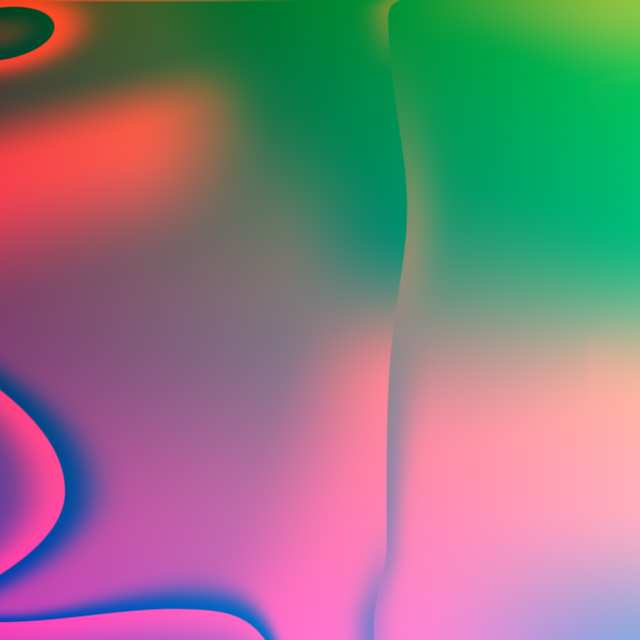
Write a Shadertoy shader that draws this background.

```glsl
// Soft abstract colour field: green and blue are plain linear ramps, while the
// red channel is built from smooth gradients that break along curved folds:
// one tall seam, a ring, a side lobe and a floor lobe, each with a soft glow.

#define SEAM_X 0.604       // resting position of the tall seam
#define SEAM_BULGE 0.032   // how far the seam bows to the right
#define SEAM_GLOW 0.05     // width of the muted band beside the seam
#define HEAT_RED 0.97      // red level of the warm patch
#define RING_GLOW 0.6      // spread of the ring's halo
#define LOBE_SHADOW 0.5    // spread of the shadow around the side lobe
#define FLOOR_SHADOW 0.035 // spread of the shadow over the floor lobe

float bell(float d, float width) {
    float q = d / width;
    return exp(-q * q);
}

// Antialiased step at zero of a field
float edgeMask(float field) {
    float w = max(fwidth(field), 1e-5);
    return smoothstep(-w, w, field);
}

// In all functions below, p.x runs rightward and p.y runs down from the top.
float seamX(float t) {
    return SEAM_X + SEAM_BULGE * bell(t - 0.325, 0.18)
         - 0.02 * smoothstep(0.85, 0.98, t) + 0.02 * exp(-t / 0.008);
}

float leftRed(vec2 p, float d) {
    float t = p.y;
    float leftness = 1.0 - smoothstep(0.2, 0.45, p.x);
    float red = 0.1 + 0.4 * smoothstep(0.08, 0.48, t)
              + 0.27 * smoothstep(0.5, 0.85, t)
              + 0.15 * leftness * (1.0 - smoothstep(0.1, 0.4, t));

    // Tilted warm patch
    float tilt = t + 0.25 * p.x;
    float heat = smoothstep(0.15, 0.26, tilt)
               * (1.0 - smoothstep(0.28, 0.49, tilt)) * leftness;
    red = mix(red, HEAT_RED, heat);

    // Stronger contrast on approach to the seam
    float fromMiddle = t - 0.52;
    float approach = smoothstep(-0.19, 0.02, d + 0.8 * fromMiddle * fromMiddle);
    red = mix(red, smoothstep(0.34, 0.62, t), approach);
    red += 0.45 * bell(d, 0.03) * (1.0 - smoothstep(0.0, 0.13, t));
    red -= 0.5 * bell(d, 0.03) * smoothstep(0.8, 1.0, t);

    // Thin warm line on the top border
    red += 0.5 * (1.0 - smoothstep(0.0, 0.004, t)) * (1.0 - smoothstep(0.3, 0.5, p.x));
    return clamp(red, 0.0, 1.0);
}

float rightRed(vec2 p, float d) {
    float t = p.y;
    float far = smoothstep(0.7, 1.0, p.x);
    float red = smoothstep(mix(0.26, 0.34, far), mix(0.72, 0.64, far), t);

    // Warm top corner and cool bottom corner
    red += mix(0.05, 0.55, smoothstep(0.6, 1.0, p.x))
         * (1.0 - smoothstep(0.0, mix(0.08, 0.16, far), t));
    red -= 0.5 * smoothstep(0.78, 1.05, t) * smoothstep(0.62, 1.02, p.x);

    // Muted band beside the seam
    float width = mix(SEAM_GLOW, 0.022, smoothstep(0.5, 0.85, t));
    float bandRed = 0.58 * smoothstep(0.0, 0.45, t) + 0.2 * smoothstep(0.75, 1.0, t);
    red = mix(red, bandRed, bell(d, width));

    // Faint fold near the right border
    float foldX = 0.918 + 0.09 * (1.0 - smoothstep(0.105, 0.135, t))
                + 0.06 * smoothstep(0.14, 0.24, t) * (1.0 - smoothstep(0.45, 0.54, t));
    float inside = p.x - foldX;
    float strength = 0.05 * (bell(t - 0.13, 0.05) + bell(t - 0.56, 0.04));
    red += strength * edgeMask(inside) * exp(-max(inside, 0.0) / 0.04);
    return clamp(red, 0.0, 1.0);
}

// Dark core with a hot rim in the top left corner
float addRing(float red, vec2 p) {
    float e = length(vec2(p.x / 0.085, (p.y - 0.053 + 0.13 * p.x) / 0.041));
    float outer = mix(red, 1.0, bell(e - 1.0, RING_GLOW));
    float core = 0.3 * (1.0 - smoothstep(0.1, 0.9, e));
    return mix(core, outer, edgeMask(e - 1.0));
}

// Rounded lobe entering from the left border
float addSideLobe(float red, vec2 p) {
    float dy = p.y - 0.768;
    float q = dy / (dy < 0.0 ? 0.159 : 0.13);
    float f = p.x / 0.1016 + q * q;
    float outer = red * (1.0 - bell(f - 1.0, LOBE_SHADOW));
    float inner = mix(0.42, 1.0, smoothstep(0.0, 0.9, f));
    return mix(inner, outer, edgeMask(f - 1.0));
}

// Low lobe lying along the bottom border
float addFloorLobe(float red, vec2 p) {
    float top = 0.972 - 0.021 * smoothstep(0.0, 0.28, p.x)
              + 0.05 * pow(p.x / 0.415, 12.0);
    float above = top - p.y;
    float spread = mix(0.012, FLOOR_SHADOW, smoothstep(0.0, 0.35, p.x));
    float outer = red * (1.0 - bell(above, spread));
    float inner = mix(1.0, 0.6, smoothstep(0.0, 0.08, -above));
    return mix(inner, outer, edgeMask(above));
}

void mainImage(out vec4 fragColor, in vec2 fragCoord) {
    vec2 uv = fragCoord / iResolution.xy;
    vec2 p = vec2(uv.x, 1.0 - uv.y);
    float d = p.x - seamX(p.y);

    float left = addFloorLobe(addSideLobe(addRing(leftRed(p, d), p), p), p);
    float red = mix(left, rightRed(p, d), edgeMask(d));
    float green = 0.25 + 0.48 * p.x + p.x * (0.05 - 0.12 * p.y);
    float blue = 0.12 + 0.62 * p.y + 0.14 * p.x;
    fragColor = vec4(red, green, blue, 1.0);
}
```
